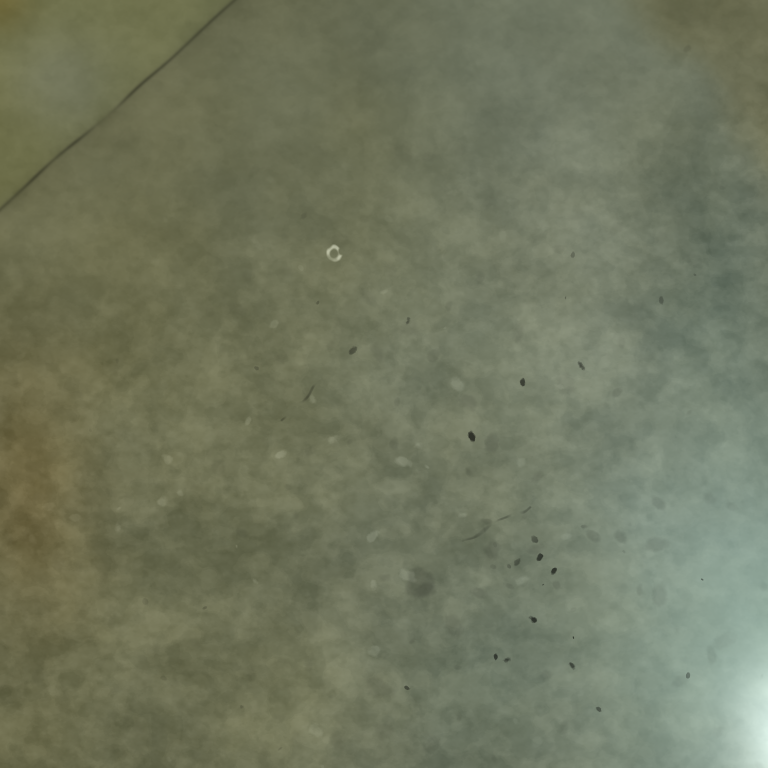
A Shadertoy shader for this texture:

```glsl
// Worn, mottled concrete floor: olive on the left, cool and glossy at the lower right.
// Broad colour gradients carry small noise flakes, scattered pits, a slanted joint,
// a few broken scratches and a bright reflection in the corner.

float hash(vec2 p) {
    return fract(sin(dot(p, vec2(127.1, 311.7))) * 43758.5453);
}

float noise(vec2 p) {
    vec2 i = floor(p), f = fract(p);
    f = f * f * (3.0 - 2.0 * f);
    return mix(mix(hash(i), hash(i + vec2(1, 0)), f.x),
               mix(hash(i + vec2(0, 1)), hash(i + vec2(1, 1)), f.x), f.y);
}

float fbm(vec2 p) {
    float sum = 0.0, amp = 0.5;
    for (int i = 0; i < 5; i++) {
        sum += amp * noise(p);
        p = mat2(1.6, 1.2, -1.2, 1.6) * p + 7.3;
        amp *= 0.5;
    }
    return sum;
}

// Soft round falloff around a centre, with separate radii per axis
float blob(vec2 p, vec2 centre, vec2 radius) {
    vec2 d = (p - centre) / radius;
    return exp(-dot(d, d));
}

float segment(vec2 p, vec2 a, vec2 b) {
    vec2 pa = p - a, ba = b - a;
    return length(pa - ba * clamp(dot(pa, ba) / dot(ba, ba), 0.0, 1.0));
}

// Light and dark flakes with fairly crisp rims, from -1 to 1
float flakes(vec2 p) {
    float n = fbm(p);
    return smoothstep(0.5, 0.6, n) - smoothstep(0.46, 0.36, n);
}

// Ragged spots, one candidate per cell; share is the fraction of cells filled
float spots(vec2 p, float cells, float share, float size, float seed) {
    vec2 q = p * cells, id = floor(q);
    float ragged = fbm(p * 0.45 / size) - 0.48, cover = 0.0;
    for (int y = -1; y <= 1; y++)
    for (int x = -1; x <= 1; x++) {
        vec2 cell = id + vec2(x, y);
        vec2 d = q - cell - vec2(hash(cell + seed + 3.1), hash(cell + seed + 8.7));
        float turn = 6.283 * hash(cell + seed + 5.3);
        d = mat2(cos(turn), -sin(turn), sin(turn), cos(turn)) * d;
        d.x *= 0.65;
        float r = size * cells * (0.35 + 0.65 * hash(cell + seed + 1.9));
        float spot = 1.0 - smoothstep(r * 0.4, r * 1.15, length(d) + r * 2.0 * ragged);
        cover = max(cover, spot * step(hash(cell + seed), share));
    }
    return cover;
}

void mainImage(out vec4 fragColor, in vec2 fragCoord) {
    vec2 uv = fragCoord / iResolution.xy;
    vec2 warp = vec2(fbm(uv * 9.0), fbm(uv * 9.0 + 31.0)) - 0.5;
    vec2 p = uv + 0.06 * warp;

    // Broad colour: olive to cool grey, with brown stain and shaded bands
    vec3 col = mix(vec3(0.413, 0.413, 0.298), vec3(0.425, 0.452, 0.378),
                   smoothstep(0.0, 0.8, p.x - 0.1 * (p.y - 0.5)));
    col += vec3(0.03, -0.005, -0.03) * blob(p, vec2(0.03, 0.36), vec2(0.09, 0.16));
    col += vec3(0.045, 0.045, 0.035) * blob(p, vec2(0.58, 0.53), vec2(0.28, 0.15));
    col += vec3(0.035) * blob(p, vec2(0.73, 0.72), vec2(0.12, 0.18));
    col += vec3(0.035, 0.03, 0.015) * blob(p, vec2(0.4, 0.06), vec2(0.12, 0.1));
    col -= vec3(0.05, 0.035, 0.02) * blob(p, vec2(0.95, 0.62), vec2(0.09, 0.16));
    col -= vec3(0.045, 0.035, 0.025) * blob(p, vec2(0.62, 0.1), vec2(0.1, 0.12));
    col -= vec3(0.025, 0.022, 0.015) * blob(p, vec2(0.4, 0.3), vec2(0.25, 0.08));
    col -= vec3(0.02) * blob(p, vec2(0.42, 0.8), vec2(0.15, 0.15));

    // Brown worn corner at the upper right
    float worn = smoothstep(-0.03, 0.05, dot(p - vec2(0.91, 0.87), vec2(0.75, 0.66)));
    col = mix(col, vec3(0.415, 0.415, 0.305), 0.8 * worn);

    // Mottling: broad clouds, flakes of two sizes and fine grain
    float wear = 0.4 + 0.6 * smoothstep(0.95, 0.5, uv.y + 0.3 * (0.5 - uv.x));
    wear *= 1.0 - 0.5 * blob(uv, vec2(1.0, 0.15), vec2(0.22, 0.3));
    col += vec3(0.08, 0.08, 0.072) * (fbm(uv * 9.0 + warp + 4.0) - 0.48);
    col += vec3(0.022, 0.021, 0.018) * wear * flakes(uv * 20.0 + warp + 17.0);
    col += vec3(0.018, 0.017, 0.015) * wear * flakes(uv * vec2(44.0, 52.0) + 91.0);
    col += 0.065 * wear * (fbm(uv * vec2(85.0, 110.0)) - 0.48);
    col += vec3(0.02, 0.008, -0.02) * (fbm(uv * 6.0 + 53.0) - 0.48);

    // Reflection: wide cool sheen and a hot corner
    vec2 lamp = vec2(1.03, 0.04);
    col += vec3(0.175, 0.245, 0.27) * blob(p, lamp + vec2(0.0, 0.11), vec2(0.25, 0.3));
    col += vec3(0.38, 0.37, 0.38) * blob(uv + 0.03 * warp, lamp, vec2(0.075, 0.09));

    // Panel beyond the slanted joint, with pale bloom; the joint varies in depth
    float joint = (uv.y - 0.727 - 0.892 * uv.x) * 0.746 + 0.005 * (noise(uv * 14.0) - 0.5);
    float panel = smoothstep(-0.004, 0.006, joint);
    col += panel * vec3(0.015, 0.02, -0.005);
    col += panel * vec3(0.03, 0.035, 0.07) * blob(p, vec2(0.08, 0.89), vec2(0.07, 0.06));
    col += panel * vec3(0.0, -0.03, -0.06) * blob(uv, vec2(0.0, 1.0), vec2(0.04));
    col *= 1.0 - 0.1 * exp(-abs(joint) / 0.012);
    col *= 1.0 - 0.34 * noise(uv * 22.0 + 5.0) * exp(-pow(joint / 0.0025, 2.0));

    // Faint blotches, small dark pits and pale chips
    float pitted = blob(uv, vec2(0.66, 0.32), vec2(0.34, 0.32));
    col *= 1.0 - 0.1 * spots(uv, 20.0, 0.4, 0.011, 2.0) * (0.2 + 0.8 * pitted + 0.7 * worn);
    col *= 1.0 - 0.7 * spots(uv, 20.0, 0.1, 0.0042, 40.0) * pitted;
    col *= 1.0 - 0.65 * spots(uv, 45.0, 0.2, 0.0045, 23.0) * blob(uv, vec2(0.73, 0.27), vec2(0.06, 0.04));
    col += 0.075 * spots(uv, 22.0, 0.16, 0.007, 71.0) * wear * blob(uv, vec2(0.4, 0.35), vec2(0.4));
    float disc = length(uv - vec2(0.547, 0.24)) + 0.006 * (noise(uv * 70.0) - 0.5);
    col *= 1.0 - 0.12 * (1.0 - smoothstep(0.015, 0.022, disc));

    // Broken scratches and a small ring-shaped chip
    vec2 s = uv + 0.008 * (vec2(noise(uv * 60.0), noise(uv * 60.0 + 9.0)) - 0.5);
    float scratch = segment(s, vec2(0.365, 0.45), vec2(0.425, 0.51));
    scratch = min(scratch, segment(s, vec2(0.6, 0.297), vec2(0.69, 0.34)));
    float broken = smoothstep(0.35, 0.65, noise(uv * 55.0 + 3.0));
    col *= 1.0 - 0.2 * broken * (1.0 - smoothstep(0.0003, 0.0028, scratch));
    float ring = abs(length(s - vec2(0.437, 0.67)) - 0.008);
    col += 0.3 * (1.0 - smoothstep(0.0005, 0.004, ring)) * smoothstep(0.3, 0.8, noise(uv * 110.0));

    fragColor = vec4(clamp(col, 0.0, 1.0), 1.0);
}
```
